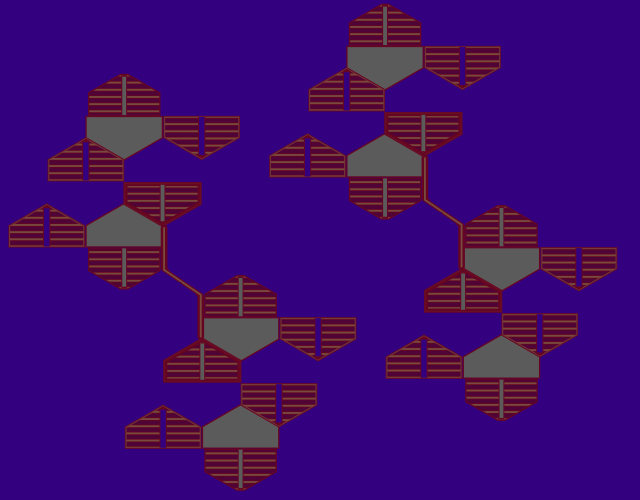
Reproduce this pattern procedurally as a WebGL 1 fragment shader.

```glsl
precision mediump float;
// Draws four point-symmetric clusters of striped half-hexagon leaves on indigo, linked in two strands.

#define SPAN 600.0
#define MIDDLE vec2(-8.6, 3.2)
#define STRAND_STEP vec2(313.0, 84.0)
#define CLUSTER_STEP vec2(139.7, -241.5)
#define STRIPE_GAP 8.6
#define HALF_WIDTH 46.0
#define INDIGO vec3(0.20, 0.00, 0.50)
#define PLUM vec3(0.31, 0.01, 0.21)
#define RED vec3(0.40, 0.02, 0.13)
#define BROWN vec3(0.47, 0.29, 0.24)
#define GREY vec3(0.36, 0.355, 0.355)

uniform vec2 u_resolution;

// Antialiased coverage of a signed distance
float cover(float d) {
  return clamp(0.5 - d * u_resolution.y / SPAN, 0.0, 1.0);
}

// Half hexagon standing on y = 0 with its apex upward
float halfHexagon(vec2 q, float halfWidth) {
  float x = abs(q.x);
  float roof = 0.5 * x + 0.866 * q.y - halfWidth;
  return max(max(x - halfWidth, -q.y), roof);
}

float segment(vec2 p, vec2 a, vec2 b) {
  vec2 ab = b - a;
  return length(p - a - ab * clamp(dot(p - a, ab) / dot(ab, ab), 0.0, 1.0));
}

// Leaf body, stripes, optional brown outline and central spine
vec3 leaf(vec3 color, vec2 q, float d, float rim, float phase,
          float outline, vec3 spineColor, float spineHalf) {
  float inside = cover(d + rim);
  float bar = abs(mod(q.y - phase + 0.5 * STRIPE_GAP, STRIPE_GAP) - 0.5 * STRIPE_GAP);
  color = mix(color, RED, cover(d));
  color = mix(color, PLUM, inside);
  color = mix(color, RED, inside * cover(bar - 2.0));
  color = mix(color, BROWN, inside * cover(bar - 1.1));
  color = mix(color, BROWN, outline * cover(abs(d + 1.5) - 0.7));
  float spine = max(abs(q.x) - spineHalf, q.y - 47.0);
  float edge = max(abs(q.x) - spineHalf - 1.2, d + rim);
  color = mix(color, RED, cover(edge));
  return mix(color, spineColor, cover(max(spine, d + rim * 0.7)));
}

// One cluster: the lower half is the upper half turned by 180 degrees
vec3 cluster(vec3 color, vec2 p, float lower) {
  float isUpperHalf = step(0.0, p.y);
  float linked = 1.0 - abs(isUpperHalf - lower);
  p *= 2.0 * isUpperHalf - 1.0;

  // Grey core
  float core = halfHexagon(vec2(p.x, 79.0 - p.y), HALF_WIDTH + 0.5);
  color = mix(color, RED, cover(core));
  color = mix(color, GREY, cover(core + 1.5));

  // Wing pointing downward
  vec2 q = vec2(p.x - 93.0, 79.0 - p.y);
  color = leaf(color, q, halfHexagon(q, HALF_WIDTH), 1.8, 1.3, 0.65, INDIGO, 3.2);

  // Side leaf, framed heavily where a link meets it
  q = vec2(p.x + 46.0, p.y - 0.3);
  float d = halfHexagon(q, HALF_WIDTH + linked);
  vec3 spineColor = mix(INDIGO, GREY, linked);
  color = leaf(color, q, d, mix(1.8, 5.0, linked), mix(1.3, 5.5, linked),
               mix(0.65, 0.15, linked), spineColor, mix(3.2, 2.3, linked));

  // Blunt outer leaf
  q = vec2(p.x, p.y - 79.0);
  d = max(halfHexagon(q, HALF_WIDTH), max(abs(q.x) - 43.5, q.y - 50.5));
  return leaf(color, q, d, 1.5, 5.5, 0.0, GREY, 2.3);
}

// Bent line joining the two clusters of a strand
vec3 link(vec3 color, vec2 p) {
  p *= p.y < 0.0 ? -1.0 : 1.0;
  vec2 bend = vec2(-22.0, 15.0);
  float d = min(segment(p, vec2(0.0), bend), segment(p, bend, vec2(-22.0, 65.0)));
  float sleeve = mix(2.4, 4.0, smoothstep(13.0, 17.0, p.y));
  color = mix(color, RED, cover(d - sleeve));
  return mix(color, BROWN, cover(d - 1.1));
}

void main() {
  vec2 p = (gl_FragCoord.xy - 0.5 * u_resolution) / u_resolution.y * SPAN - MIDDLE;
  vec3 color = INDIGO;
  for (int strand = 0; strand < 2; strand++) {
    vec2 local = p - (float(strand) - 0.5) * STRAND_STEP;
    for (int level = 0; level < 2; level++) {
      float lower = float(level);
      color = cluster(color, local - (lower - 0.5) * CLUSTER_STEP, lower);
    }
    color = link(color, local);
  }
  gl_FragColor = vec4(color, 1.0);
}
```
